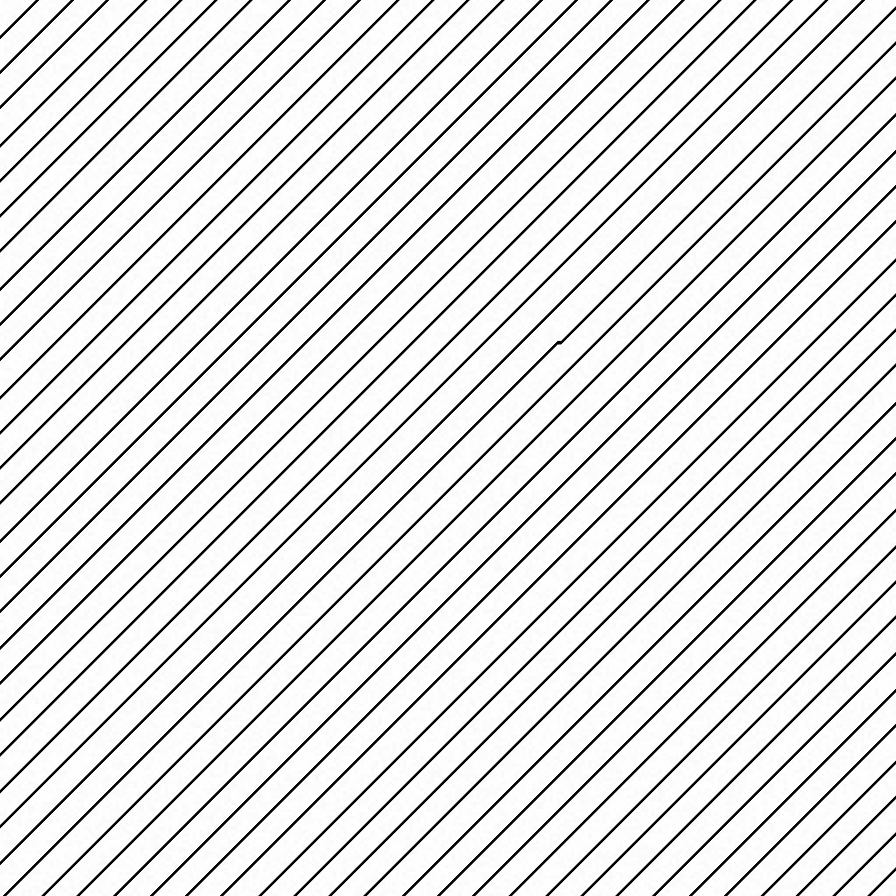
Reproduce this pattern procedurally as a three.js fragment shader.

```glsl
varying vec2 vUv;

const vec3 PAPER = vec3(0.998);
const vec3 INK = vec3(0.01);
const float PERIOD = 0.0401;       // line spacing along an edge
const float FIRST_LINE = 0.0417;   // where the first line meets the edges
const float SNAP_STEPS = 512.0;    // spacing is rounded to this fine a ruler
const float HALF_WIDTH = 0.00142;
const float SOFTNESS = 0.0005;
const float KINK_LINE = 24.0;
const float KINK_X = 0.6224;
const float KINK_SHIFT = 2.0 / SNAP_STEPS;
const float GRAIN_CELLS = 256.0;

float hash(vec2 p) {
  vec3 q = fract(vec3(p.xyx) * 0.1031);
  q += dot(q, q.yzx + 33.33);
  return fract((q.x + q.y) * q.z);
}

// Slight uneven spacing that cycles through the lines
float spacingDrift(float index) {
  return 0.0008 - 0.0023 * fract((index - 3.0) / 3.5);
}

float snapToRuler(float position, float steps) {
  return (floor(position * steps) + 0.5) / steps;
}

// Lines past the kink are displaced; the kinked line steps sideways
float kinkOffset(float index, float x, float amount) {
  float onKink = clamp(x - KINK_X, 0.0, amount);
  float past = step(KINK_LINE + 0.5, index);
  float reached = step(KINK_LINE - 0.5, index);
  return mix(onKink * reached, amount, past);
}

float lineDistance(vec2 uv, float period, float start) {
  float diagonal = uv.x + 1.0 - uv.y;
  float index = max(floor((diagonal - start) / period + 0.5), 0.0);
  float ideal = start + index * period + spacingDrift(index);
  float center = snapToRuler(ideal, SNAP_STEPS)
               + kinkOffset(index, uv.x, KINK_SHIFT);
  return abs(diagonal - center) * inversesqrt(2.0);
}

float strokeMask(float distance, float halfWidth, float softness) {
  return 1.0 - smoothstep(halfWidth - softness, halfWidth + softness, distance);
}

void main() {
  // Faint paper grain
  float grain = hash(floor(vUv * GRAIN_CELLS));
  vec3 paper = PAPER - 0.02 * grain * grain;

  // Diagonal lines
  float distance = lineDistance(vUv, PERIOD, FIRST_LINE);
  float ink = strokeMask(distance, HALF_WIDTH, SOFTNESS);
  gl_FragColor = vec4(mix(paper, INK, ink), 1.0);
}
```
